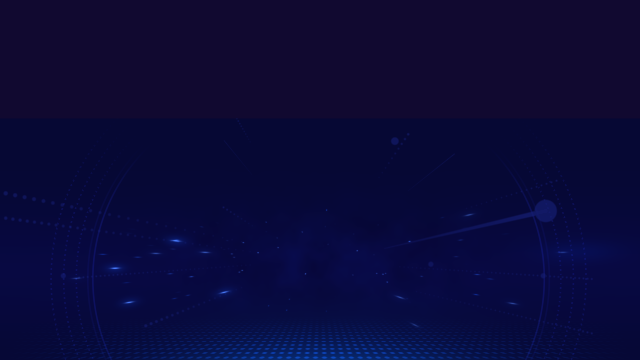
Give the GLSL for this background, as a Shadertoy shader.

```glsl
// Deep blue space hall: plain upper band, radiating dotted rays, arcs, light streaks and a glowing dot floor.

const vec2 FOCUS = vec2(0.0, 0.28);          // vanishing point, in canvas heights
const vec3 BAND = vec3(0.065, 0.037, 0.188);
const vec3 NIGHT = vec3(0.022, 0.030, 0.203);
const vec3 HAZE = vec3(0.030, 0.034, 0.258);
const vec3 INDIGO = vec3(0.085, 0.12, 0.46);
const vec3 AZURE = vec3(0.04, 0.28, 0.72);
const vec3 SPARK = vec3(0.42, 0.66, 1.0);

// Dotted rays: inner end xy, outer end zw
const vec4 RAYS[10] = vec4[10](
    vec4(-.218, .329, -.873, .463), vec4(-.194, .301, -.873, .394),
    vec4(-.194, .264, -.669, .229), vec4(-.218, .201, -.484, .095),
    vec4(.164, .507, .245, .627), vec4(.407, .421, .657, .498),
    vec4(.222, .259, .755, .225), vec4(.268, .190, .755, .074),
    vec4(-.194, .606, -.231, .671), vec4(-.188, .373, -.268, .424));
// Dot count and outer dot radius of each ray
const vec2 RAY_DOTS[10] = vec2[10](
    vec2(25, .0058), vec2(34, .0045), vec2(40, .0022), vec2(18, .0042), vec2(9, .0032),
    vec2(18, .0024), vec2(46, .0024), vec2(40, .0024), vec2(9, .0018), vec2(8, .0022));
// Bright streaks: position xy, strength z
const vec3 GLINTS[12] = vec3[12](
    vec3(-.400, .331, 1.0), vec3(-.569, .255, 1.0), vec3(-.530, .160, .9), vec3(-.266, .188, .9),
    vec3(-.319, .299, .6), vec3(-.456, .296, .5), vec3(.414, .403, .5), vec3(.674, .299, .35),
    vec3(.222, .174, .5), vec3(.264, .097, .35), vec3(.535, .157, .5), vec3(-.676, .227, .4));

float hash(vec2 p) {
    return fract(sin(dot(p, vec2(127.1, 311.7))) * 43758.5453);
}

float noise(vec2 p) {
    vec2 i = floor(p), f = fract(p);
    f = f * f * (3.0 - 2.0 * f);
    return mix(mix(hash(i), hash(i + vec2(1, 0)), f.x),
               mix(hash(i + vec2(0, 1)), hash(i + vec2(1, 1)), f.x), f.y);
}

float clouds(vec2 p) {
    return 0.55 * noise(p) + 0.3 * noise(p * 2.1 + 4.0) + 0.15 * noise(p * 4.3 + 9.0);
}

float disc(vec2 p, vec2 center, float radius, float px) {
    return smoothstep(px, -px, length(p - center) - radius);
}

// Segment whose half width grows from wa at a to wb at b
float taper(vec2 p, vec2 a, vec2 b, float wa, float wb, float px) {
    float t = clamp(dot(p - a, b - a) / dot(b - a, b - a), 0.0, 1.0);
    return smoothstep(px, -px, length(p - mix(a, b, t)) - mix(wa, wb, t)) * (0.35 + 0.65 * t);
}

float dottedRay(vec2 p, vec4 ray, vec2 dots, float px) {
    vec2 dir = ray.zw - ray.xy;
    float t = clamp(dot(p - ray.xy, dir) / dot(dir, dir), 0.0, 1.0);
    t = round(t * dots.x) / dots.x;
    return disc(p, ray.xy + dir * t, mix(0.0012, dots.y, t), px) * (0.35 + 0.65 * t);
}

// Soft dash pointing away from the focus, flattened towards the horizontal
float streak(vec2 p, vec2 center, vec2 size) {
    vec2 dir = normalize((center - FOCUS) * vec2(1.0, 0.7)), d = p - center;
    vec2 local = vec2(dot(d, dir), dot(d, vec2(-dir.y, dir.x))) / size;
    return exp(-dot(local, local));
}

// Mirrored circular arc; dots > 0 breaks it into that many points per turn
float arc(vec2 p, float radius, float dots, float px) {
    vec2 d = vec2(abs(p.x + 0.004) - 0.113, p.y - 0.225);
    float angle = atan(d.y, d.x);
    float line = smoothstep(px * 1.3, 0.0, abs(length(d) - radius) - 0.0004);
    float gaps = dots > 0.0 ? smoothstep(0.1, 0.6, cos(angle * dots)) : 1.0;
    return line * gaps * smoothstep(0.85, 0.3, abs(angle)) * step(0.0, d.x);
}

// Perspective lattice of small flat ellipses
float floorDots(vec2 p) {
    float depth = max(FOCUS.y - p.y, 0.02);
    vec2 cell = fract(vec2(p.x * 11.0, 5.6) / depth) - 0.5;
    return smoothstep(0.42, 0.12, length(cell * vec2(1.0, 1.25))) * smoothstep(0.125, 0.01, p.y);
}

void mainImage(out vec4 fragColor, in vec2 fragCoord) {
    float px = 1.0 / iResolution.y;
    vec2 p = (fragCoord - vec2(0.5 * iResolution.x, 0.0)) * px;

    // Backdrop, mist and side haze
    vec3 col = mix(NIGHT, HAZE, exp(-pow((p.y - 0.25) / 0.16, 2.0)));
    float mist = exp(-dot(p - FOCUS, (p - FOCUS) * vec2(6.0, 60.0)));
    col += vec3(0.01, 0.03, 0.12) * mist * (clouds(p * 13.0) - 0.5);
    col += vec3(0.0, 0.02, 0.07) * streak(p, vec2(0.72, 0.30), vec2(0.11, 0.03));

    // Floor glow and lattice
    float glow = exp(-p.x * p.x * 6.0 - p.y * 17.0);
    col += vec3(0.01, 0.14, 0.24) * glow;
    col += AZURE * floorDots(p) * (0.10 + 0.36 * exp(-p.x * p.x * 6.0)) * smoothstep(0.9, 0.6, abs(p.x));

    // Arcs
    col += INDIGO * (0.28 * arc(p, 0.514, 0.0, px) + 0.12 * arc(p, 0.528, 0.0, px));
    for (int i = 0; i < 3; i++)
        col += INDIGO * 0.25 * arc(p, 0.56 + 0.035 * float(i), 280.0, px);

    // Dotted rays, thin lines and the wide beam with its discs
    float shapes = 0.0;
    for (int i = 0; i < 10; i++)
        shapes = max(shapes, 0.6 * dottedRay(p, RAYS[i], RAY_DOTS[i], px));
    shapes = max(shapes, 0.4 * taper(p, vec2(-.19, .516), vec2(-.266, .609), .0002, .0006, px));
    shapes = max(shapes, 0.5 * taper(p, vec2(.245, .47), vec2(.373, .572), .0002, .0008, px));
    shapes = max(shapes, 0.75 * taper(p, vec2(.18, .31), vec2(.627, .414), .001, .007, px));
    shapes = max(shapes, 0.65 * disc(p, vec2(.627, .414), .031, px));
    shapes = max(shapes, 0.6 * disc(p, vec2(.208, .608), .0105, px));
    shapes = max(shapes, 0.6 * disc(p, vec2(-.713, .234), .007, px));
    shapes = max(shapes, 0.5 * disc(p, vec2(.308, .266), .007, px));
    shapes = max(shapes, 0.6 * disc(p, vec2(.620, .234), .007, px));
    col = mix(col, INDIGO, shapes);

    // Bright streaks with halos, then scattered sparks
    for (int i = 0; i < 12; i++) {
        vec3 g = GLINTS[i];
        col += SPARK * g.z * 0.65 * streak(p, g.xy, vec2(.011, .0022));
        col += AZURE * g.z * g.z * 0.2 * streak(p, g.xy, vec2(.028, .013));
    }
    for (int i = 0; i < 70; i++) {
        float id = float(i), turn = 6.2832 * hash(vec2(id, 1.0));
        float reach = mix(0.22, 1.0, hash(vec2(id, 2.0)));
        vec2 center = FOCUS + reach * vec2(0.66, 0.15) * vec2(cos(turn), sin(turn));
        float power = pow(hash(vec2(id, 3.0)), 2.0);
        float size = 0.0022 + 0.007 * smoothstep(0.15, 0.6, abs(center.x));
        col += mix(SPARK, AZURE, reach) * power * 0.5 * streak(p, center, vec2(size, 0.0019));
    }

    // Plain upper band
    col = mix(col, BAND, smoothstep(-px, px, p.y - 0.671));
    fragColor = vec4(col, 1.0);
}
```
